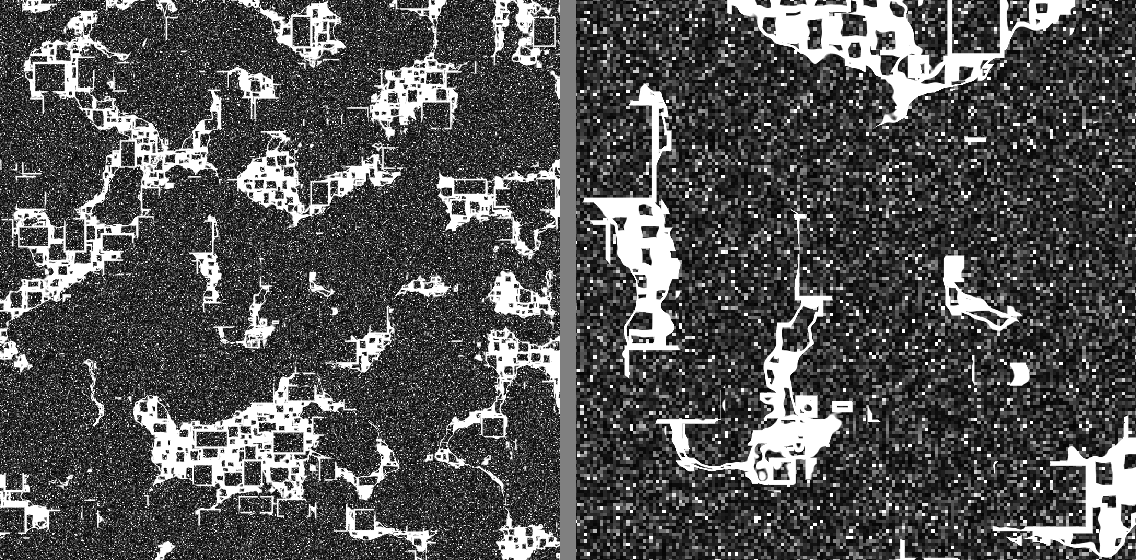
Left: the whole. Right: its middle third, enlarged.
Give the GLSL for this pattern, as a WebGL 1 fragment shader.

```glsl
precision highp float;
// White broken veins, pierced by nested rectangular holes, on fine dark grain.

uniform vec2 u_resolution;

#define VEIN_FREQ 9.5
#define VEIN_GAIN 0.30
#define VEIN_CUTOFF 0.40
#define VEIN_SLOPE 4.5
#define BLOCK_FREQ 14.0
#define BLOCK_STEP 1.8
#define BLOCK_CHANCE 0.47
#define WALL 0.0042
#define FRAME_WIDTH 0.0028
#define FRAME_REACH 0.009
#define GRAIN_CELLS 512.0
#define GRAIN_LEVEL 0.19

float hash(vec2 p) {
  vec3 q = fract(p.xyx * vec3(0.1031, 0.1030, 0.0973));
  q += dot(q, q.yzx + 33.33);
  return fract((q.x + q.y) * q.z);
}

vec2 hash2(vec2 p) {
  return vec2(hash(p + 17.3), hash(p + 71.9));
}

float valueNoise(vec2 p) {
  vec2 cell = floor(p);
  vec2 t = fract(p);
  t = t * t * (3.0 - 2.0 * t);
  float bottom = mix(hash(cell), hash(cell + vec2(1.0, 0.0)), t.x);
  float top = mix(hash(cell + vec2(0.0, 1.0)), hash(cell + 1.0), t.x);
  return mix(bottom, top, t.y);
}

float fbm(vec2 p) {
  float sum = 0.0;
  float weight = 0.55;
  for (int i = 0; i < 5; i++) {
    sum += weight * (valueNoise(p) - 0.5);
    p = p * 2.17 + 13.7;
    weight *= 0.43;
  }
  return sum;
}

// Approximate distance inside the veins, positive where they are white.
float veinDepth(vec2 p) {
  float strength = valueNoise(p * 10.7 + 23.0) - VEIN_CUTOFF;
  float halfWidth = VEIN_GAIN * max(strength, -0.25);
  return (halfWidth - abs(fbm(p * VEIN_FREQ + 5.0))) / VEIN_SLOPE;
}

// Signed distance to one random rectangle per grid cell; rows are staggered.
float blockDistance(vec2 p, float freq, float seed) {
  vec2 grid = p * freq + seed * 0.37;
  grid.x += hash(vec2(floor(grid.y), seed * 53.0));
  vec2 cell = floor(grid);
  vec2 key = cell + seed * 131.0;
  if (hash(key) > BLOCK_CHANCE) return 1.0;
  vec2 halfSize = mix(vec2(0.16), vec2(0.41), hash2(key + 7.0));
  vec2 center = 0.5 + (hash2(key + 29.0) - 0.5) * 2.0 * (0.46 - halfSize);
  vec2 d = abs(fract(grid) - center) - halfSize;
  return max(d.x, d.y) / freq;
}

// Antialiased coverage of the region where d is positive.
float coverage(float d) {
  return clamp(d * u_resolution.y + 0.5, 0.0, 1.0);
}

void main() {
  vec2 uv = gl_FragCoord.xy / u_resolution.y;
  float depth = veinDepth(uv);

  // Small solid blocks make the outline angular.
  float stud = -blockDistance(uv, 50.0, 6.0);
  depth = max(depth, min(stud, depth + 0.006));

  // Large blocks cut the veins and carry thin frames close to them.
  float holes = blockDistance(uv, BLOCK_FREQ, 1.0);
  float frame = FRAME_WIDTH * 0.5 - abs(holes - FRAME_WIDTH * 0.5);
  frame = min(frame, depth + FRAME_REACH);

  // Smaller, slightly ragged holes keep a wall to larger ones and the outline.
  float ragged = 0.0025 * (valueNoise(uv * 190.0) - 0.5);
  float freq = BLOCK_FREQ;
  for (int i = 2; i < 5; i++) {
    freq *= BLOCK_STEP;
    float block = blockDistance(uv, freq, float(i)) + ragged;
    float walls = max(WALL - holes, WALL * 0.7 - depth);
    holes = min(holes, max(block, walls));
  }
  float white = coverage(max(min(depth, holes), frame));

  // Grain with a near exponential spread of brightness and rare bright specks.
  float u = hash(floor(uv * GRAIN_CELLS) + 211.0);
  float e = -log(max(1.0 - u, 0.001));
  float grain = 0.02 + GRAIN_LEVEL * e + 0.0006 * e * e * e * e;

  gl_FragColor = vec4(vec3(mix(min(grain, 1.0), 1.0, white)), 1.0);
}
```
